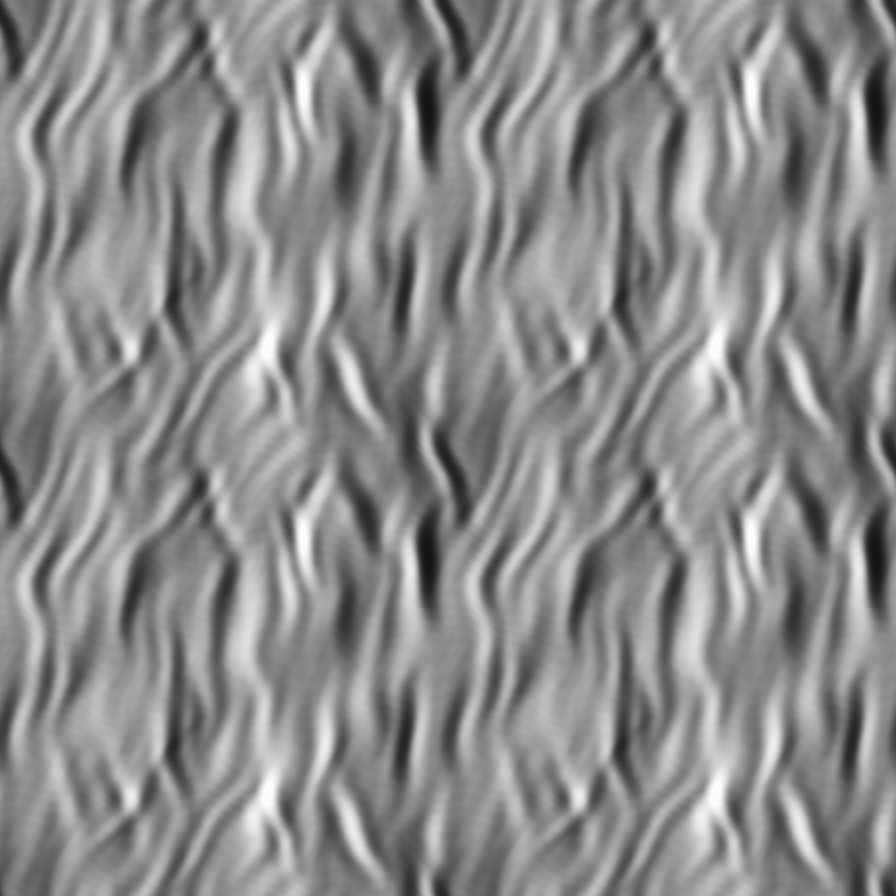
Write a Shadertoy shader that draws this texture.

```glsl
// Grey, soft relief of wavy upright streaks on a tile repeated 2 by 2.
// Scattered ripple strokes on a wrapping cell grid stand upright mid-tile and
// slant near its ends; layered sines add bends, slanted lines and shading.

const float TAU = 6.2831853;
const vec2 CELLS = vec2(10.0, 4.0);

vec4 hash4(vec2 p) {
    vec4 q = fract(p.xyxy * vec4(0.1031, 0.1030, 0.0973, 0.1099));
    q += dot(q, q.wzxy + 33.33);
    return fract((q.xxyz + q.yzzw) * q.zywx);
}

// 1 in the slanted band across the tile's ends, 0 in its upright middle
float slantBand(vec2 p) {
    return smoothstep(0.2, 0.85, 0.5 + 0.5 * cos(TAU * (p.y - 0.04)));
}

// 1 on the side of the tile where the slant is steepest
float slantSide(vec2 p) {
    return 0.5 + 0.5 * cos(TAU * (p.x - 0.38));
}

// One stroke: a short ripple inside a tall, leaning soft ellipse
float stroke(vec2 d, float slope, float frequency, float phase) {
    d.x -= slope * d.y;
    vec2 e = d / vec2(0.042, 0.108);
    return exp(-dot(e, e)) * cos(TAU * (frequency * d.x + phase));
}

float streaks(vec2 p) {
    vec2 home = floor(p * CELLS);
    float sum = 0.0;
    for (int y = -1; y <= 1; y++)
    for (int x = -3; x <= 3; x++)
    for (int k = 0; k < 2; k++) {
        vec2 cell = home + vec2(x, y);
        vec2 id = mod(cell, CELLS) + 17.0 * float(k) + 3.0;
        vec4 place = hash4(id);
        vec4 look = hash4(id + 71.0);
        vec2 centre = (cell + place.xy) / CELLS;

        // Weak strokes follow the slant, the boldest lean back against it
        float bold = look.x * look.x;
        float along = 0.2 + 0.5 * slantSide(centre);
        float slope = 0.07 + 0.28 * (place.z - 0.5)
                    + slantBand(centre) * mix(along, -0.45, smoothstep(0.45, 0.7, bold));
        sum += mix(0.2, 1.0, bold) * stroke(p - centre, slope, mix(7.0, 13.5, look.y), look.z);
    }
    return sum;
}

void mainImage(out vec4 fragColor, in vec2 fragCoord) {
    vec2 tile = fract(2.0 * fragCoord / iResolution.xy);

    // Gentle bends along the streaks
    vec2 p = tile;
    p.x += 0.007 * sin(TAU * (3.0 * tile.y + tile.x))
         + 0.004 * sin(TAU * (6.0 * tile.y - 2.0 * tile.x) + 1.3);
    p.y += 0.015 * sin(TAU * (3.0 * tile.x + tile.y) + 0.7);

    // Calmer where the slanted band is steepest
    float calm = slantBand(tile) * slantSide(tile);
    float tone = 0.58 * (1.0 - 0.5 * calm) * streaks(p);

    // Slanted lines of uneven strength
    float uneven = 0.65 + 0.35 * sin(TAU * (3.0 * p.x + 2.0 * p.y) + 0.5);
    tone += (0.01 + 0.075 * calm) * uneven * sin(TAU * (14.0 * p.x - 9.0 * p.y)
          + 1.2 * sin(TAU * (2.0 * p.x + 3.0 * p.y)));

    // Broad light and dark drifts
    tone += 0.060 * sin(TAU * (2.0 * p.x - p.y) + 1.8 * sin(TAU * p.y))
          + 0.045 * sin(TAU * (4.0 * p.x - 2.0 * p.y) + 1.5 * sin(TAU * (p.x - 2.0 * p.y)));

    // Faint soft grain
    tone += 0.012 * sin(TAU * (19.0 * p.x + 11.0 * p.y) + 2.0 * sin(TAU * 5.0 * p.y))
                  * sin(TAU * (9.0 * p.x - 21.0 * p.y) + 2.0 * sin(TAU * 7.0 * p.x));

    // Shaded patch around the tile corner
    vec2 near = cos(TAU * (tile - vec2(0.02, 0.0))) - 1.0;
    tone -= 0.22 * exp(4.0 * near.x + 2.0 * near.y);

    // Ease the extremes into near black and near white
    float grey = 0.56 + 0.52 * tanh(tone / 0.5);
    fragColor = vec4(vec3(clamp(grey, 0.02, 0.99)), 1.0);
}
```
